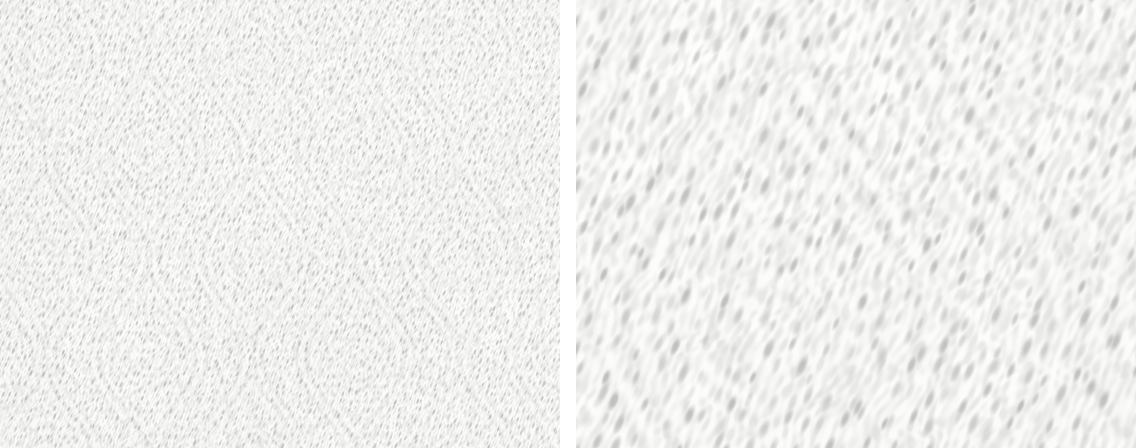
Left: the whole. Right: its middle third, enlarged.
Give the GLSL for this texture, as a WebGL 1 fragment shader.

```glsl
precision highp float;
// White embossed paper towel: staggered ogee medallions over slanted woven flecks.

uniform vec2 u_resolution;

// Lengths are fractions of the canvas height.
const vec2 PERIOD = vec2(0.464, 0.452);       // medallion repeat, second set half a step off
const vec2 CENTRE = vec2(0.562, 0.427);       // one medallion centre
const vec2 OGEE_OUTER = vec2(0.122, 0.013);   // half widths at the middle and at the tips
const vec2 OGEE_INNER = vec2(0.097, -0.016);  // below zero closes before the tips
const float DIAMOND_OUTER = 0.066;            // radii of the rounded diamonds
const float DIAMOND_INNER = 0.034;
const float DIAMOND_ROUNDING = 1.35;
const float LINE_WIDTH = 0.0055;
const float SLANT = 0.36;                     // lean of the weave to the right
const vec2 FLECK_CELL = vec2(0.0145, 0.0190);
const vec2 FLECK_SIZE = vec2(0.0036, 0.0080); // half width, half length
const vec2 FIBRE_SCALE = vec2(250.0, 125.0);
const vec2 STITCH = vec2(0.0078, 0.0150);     // thread spacing, stitch length
const vec3 PAPER = vec3(0.988, 0.988, 0.981);
const vec3 THREAD_SHADE = vec3(0.882, 0.882, 0.874);
const vec3 FLECK_SHADE = vec3(0.755, 0.755, 0.745);
const float TAU = 6.28319;

float hash(vec2 p) {
  return fract(sin(dot(p, vec2(127.1, 311.7))) * 43758.5453);
}

float noise(vec2 p) {
  vec2 i = floor(p), f = fract(p);
  f = f * f * (3.0 - 2.0 * f);
  return mix(mix(hash(i), hash(i + vec2(1.0, 0.0)), f.x),
             mix(hash(i + vec2(0.0, 1.0)), hash(i + vec2(1.0, 1.0)), f.x), f.y);
}

float bell(float d) {
  return exp(-d * d);
}

// Raised line in x, shadowed grooves beside it in y, the outer one deeper.
vec2 embossLine(float d) {
  d /= LINE_WIDTH;
  return vec2(bell(d), bell((d - 1.8) * 1.2) + 0.5 * bell((d + 1.8) * 1.2));
}

// Signed distance to an ogee that narrows from widths.x to widths.y.
float ogee(vec2 p, vec2 widths) {
  float angle = TAU * p.y / PERIOD.y;
  float slope = 0.5 * (widths.x - widths.y) * sin(angle) * TAU / PERIOD.y;
  float halfWidth = mix(widths.y, widths.x, 0.5 + 0.5 * cos(angle));
  return (abs(p.x) - halfWidth) / sqrt(1.0 + slope * slope);
}

vec2 medallion(vec2 p) {
  p = (fract(p / PERIOD + 0.5) - 0.5) * PERIOD;
  vec2 a = pow(abs(p) + 0.0001, vec2(DIAMOND_ROUNDING));
  float radius = pow(a.x + a.y, 1.0 / DIAMOND_ROUNDING);
  return embossLine(ogee(p, OGEE_OUTER))
       + embossLine(ogee(p, OGEE_INNER)) * 0.9
       + embossLine(radius - DIAMOND_OUTER) * 0.9
       + embossLine(radius - DIAMOND_INNER) * 0.9;
}

// Jittered elongated dents, each with its own depth and size.
float flecks(vec2 p) {
  vec2 cell = floor(p / FLECK_CELL);
  float dent = 0.0;
  for (int j = -1; j <= 1; j++) {
    for (int i = -1; i <= 1; i++) {
      vec2 id = cell + vec2(float(i), float(j));
      vec2 jitter = vec2(hash(id), hash(id + 37.3)) - 0.5;
      vec2 spot = (id + 0.5 + 0.75 * jitter) * FLECK_CELL;
      float size = mix(0.75, 1.2, hash(id + 71.9));
      float d = length((p - spot) / (FLECK_SIZE * size));
      float depth = mix(0.35, 1.0, hash(id + 13.7));
      dent = max(dent, depth * (1.0 - smoothstep(0.2, 1.1, d)));
    }
  }
  return dent;
}

// Wavering rows of alternating stitches, from 0 to 1.
float weave(vec2 p) {
  vec2 waver = vec2(noise(p * 45.0), noise(p * 45.0 + 19.0)) * 1.4;
  vec2 s = TAU * (p / STITCH + waver);
  return 0.5 + 0.25 * cos(s.x) + 0.25 * cos(0.5 * s.x) * cos(s.y);
}

void main() {
  vec2 p = gl_FragCoord.xy / u_resolution.y;

  // Two staggered sets of medallions, pressed unevenly.
  vec2 q = p - CENTRE + 0.003 * (noise(p * 40.0) - 0.5);
  vec2 emboss = min(medallion(q) + medallion(q + 0.5 * PERIOD), 1.0);
  emboss *= mix(0.65, 1.0, noise(p * 22.0 + 9.0));

  // Slanted weave with loose fibres.
  vec2 g = vec2(p.x - SLANT * p.y, p.y);
  float thread = smoothstep(0.25, 0.8, mix(noise(g * FIBRE_SCALE), weave(g), 0.5));
  float dent = flecks(g);

  // Ridges smooth the weave, grooves deepen it.
  thread *= 1.0 - 0.5 * emboss.x;
  dent *= 1.0 - 0.7 * emboss.x + 0.3 * emboss.y;
  vec3 color = mix(PAPER, THREAD_SHADE, clamp(0.7 * thread + 0.28 * emboss.y, 0.0, 1.0));
  color = mix(color, FLECK_SHADE, clamp(0.95 * dent, 0.0, 1.0));

  // Broad, faint unevenness of the sheet.
  color += 0.010 * (noise(p * 3.5 + 4.0) - 0.5);
  gl_FragColor = vec4(color, 1.0);
}
```
